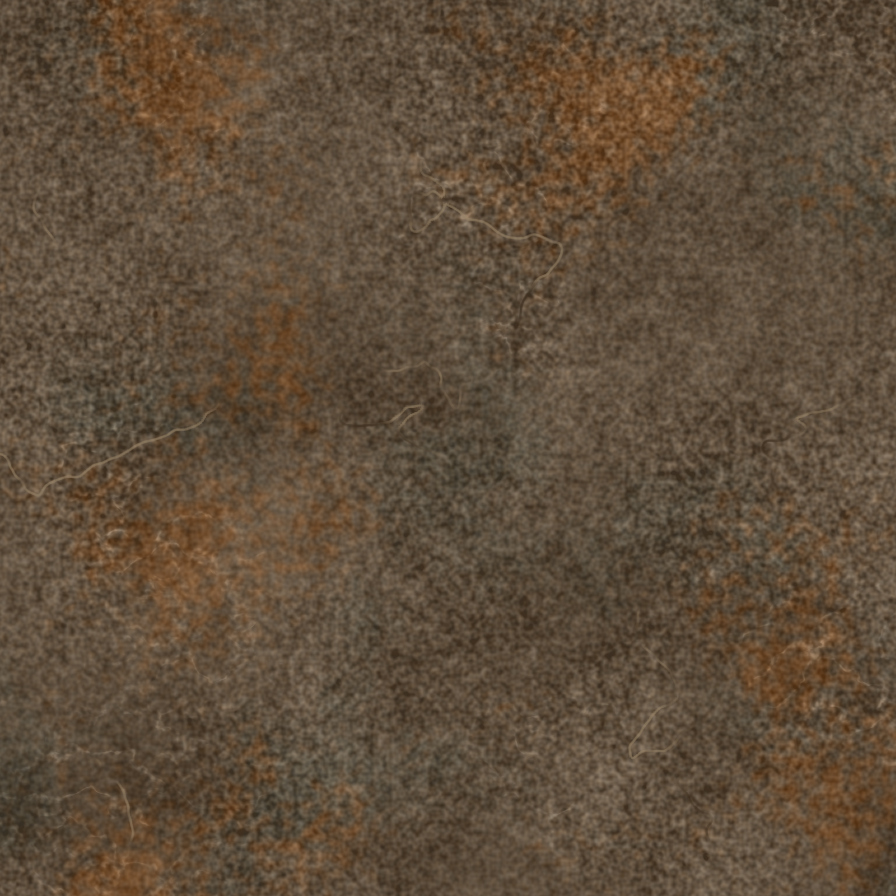
Give the GLSL for this texture, as a WebGL 2 fragment shader.

```glsl
#version 300 es
precision highp float;

uniform vec2 u_resolution;
out vec4 outColor;

#define DARK_STONE vec3(0.235, 0.178, 0.118)
#define PALE_STONE vec3(0.585, 0.515, 0.435)
#define RUST_SHIFT vec3(0.085, 0.004, -0.055)
#define SLATE_SHIFT vec3(-0.026, 0.002, 0.012)
#define VEIN_COLOR vec3(0.60, 0.52, 0.41)
#define BASE_TONE 0.385
#define CLOUD_CONTRAST 0.23
#define GRAIN_CONTRAST 0.42
#define GRAIN_SCALE 105.0
#define THREAD_STRENGTH 0.22
#define VEIN_WIDTH 0.0012

float hash(vec2 cell) {
    vec3 q = fract(cell.xyx * 0.1031);
    q += dot(q, q.yzx + 33.33);
    return fract((q.x + q.y) * q.z);
}

float cornerSlope(vec2 cell, vec2 offset) {
    float angle = 6.2832 * hash(cell);
    return dot(vec2(cos(angle), sin(angle)), offset);
}

float gradientNoise(vec2 p) {
    vec2 cell = floor(p);
    vec2 f = p - cell;
    vec2 s = f * f * f * (f * (f * 6.0 - 15.0) + 10.0);
    vec2 e = vec2(1.0, 0.0);
    float low = mix(cornerSlope(cell, f), cornerSlope(cell + e, f - e), s.x);
    float high = mix(cornerSlope(cell + e.yx, f - e.yx), cornerSlope(cell + 1.0, f - 1.0), s.x);
    return mix(low, high, s.y);
}

float fbm(vec2 p) {
    float sum = 0.0;
    float amplitude = 1.0;
    for (int i = 0; i < 5; i++) {
        sum += amplitude * gradientNoise(p);
        p = mat2(1.6, 1.2, -1.2, 1.6) * p + 17.3;
        amplitude *= 0.5;
    }
    return sum;
}

// Thin line along the zero level of a field, with a width in canvas units
float contourLine(float field, float width) {
    float slope = length(vec2(dFdx(field), dFdy(field))) * u_resolution.y;
    float dist = abs(field) / max(slope, 0.8);
    return 1.0 - smoothstep(0.3 * width, width + 1.0 / u_resolution.y, dist);
}

void main() {
    vec2 p = gl_FragCoord.xy / u_resolution.y;
    vec2 bend = vec2(fbm(p * 4.0 + 3.7), fbm(p * 4.0 + 41.2));
    vec2 w = p + 0.05 * bend;

    // Broad clouds and blotches
    float cloud = fbm(w * 4.5 + 8.0);
    float blotch = gradientNoise(w * 27.0 + 60.0);
    float tone = BASE_TONE + CLOUD_CONTRAST * cloud + 0.16 * blotch;

    // Fine grain, calmer in some regions
    float rough = smoothstep(-0.45, 0.4, fbm(w * 2.6 + 23.0));
    float grain = gradientNoise(p * GRAIN_SCALE)
                + 0.85 * gradientNoise(p * GRAIN_SCALE * 1.83 + 31.0)
                + 0.5 * gradientNoise(p * GRAIN_SCALE * 0.52 + 77.0);
    tone += GRAIN_CONTRAST * mix(0.6, 1.1, rough) * grain;

    // Curled pale threads in the rough regions
    vec2 curl = p + 0.012 * vec2(gradientNoise(p * 32.0), gradientNoise(p * 32.0 + 19.0));
    float thread = 1.0 - smoothstep(0.0, 0.13, abs(fbm(curl * vec2(15.0, 19.0) + 50.0)));
    float threadZone = smoothstep(0.05, 0.55, fbm(w * 2.8 + 91.0));
    tone += THREAD_STRENGTH * thread * threadZone * (0.8 + grain);
    tone -= 0.07 * threadZone;

    // Small dark pits
    float pit = smoothstep(0.36, 0.58, gradientNoise(p * 78.0 + 130.0));
    tone -= 0.24 * pit * rough;

    vec3 color = mix(DARK_STONE, PALE_STONE, clamp(tone, 0.02, 1.0));

    // Rust and slate tints, broken up by the grain
    float speckle = gradientNoise(p * 64.0 + 12.0);
    float rust = smoothstep(0.08, 0.65, fbm(w * 2.9 + 67.0) + 0.4 * speckle);
    float slate = smoothstep(0.1, 0.6, fbm(w * 3.1 + 105.0) - 0.25 * speckle);
    color += RUST_SHIFT * rust + SLATE_SHIFT * slate * (1.0 - rust);
    color += vec3(0.018, 0.0, -0.018) * gradientNoise(p * 130.0 + 88.0);

    // Sparse broken veins with short dark cracks
    float veinField = fbm(w * 2.2 + 140.0);
    float vein = contourLine(veinField, VEIN_WIDTH);
    float broken = smoothstep(0.08, 0.4, gradientNoise(p * 5.0 + 33.0) + 0.25 * speckle);
    float cracked = smoothstep(0.2, 0.4, gradientNoise(p * 7.0 + 151.0));
    color = mix(color, VEIN_COLOR, 0.6 * vein * broken * (1.0 - cracked));
    color = mix(color, DARK_STONE, 0.7 * vein * broken * cracked);

    outColor = vec4(clamp(color, 0.0, 1.0), 1.0);
}
```
